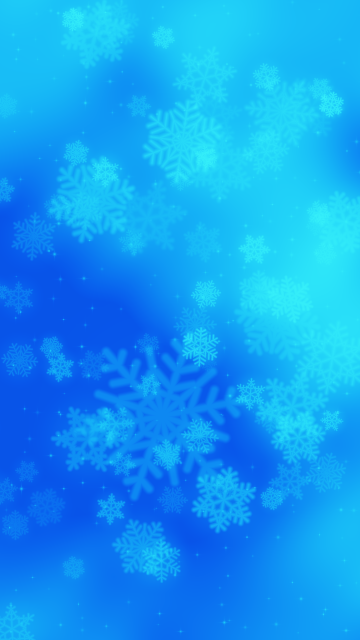
Reproduce this background procedurally as a WebGL 1 fragment shader.

```glsl
precision highp float;

uniform vec2 u_resolution;

const float PI = 3.14159;

float hash(float n) {
  return fract(sin(n * 12.9898 + 4.137) * 43758.5);
}

float glow(vec2 p, vec2 center, float radius) {
  vec2 d = (p - center) / radius;
  return exp(-dot(d, d));
}

float segment(vec2 p, vec2 a, vec2 b) {
  vec2 ab = b - a;
  float h = clamp(dot(p - a, ab) / dot(ab, ab), 0.0, 1.0);
  return length(p - a - ab * h);
}

// Mirrors the plane into one of six sectors around the x axis
vec2 foldSixfold(vec2 p, float turn) {
  float sector = PI / 3.0;
  float a = mod(atan(p.y, p.x) + turn, sector) - 0.5 * sector;
  return length(p) * vec2(cos(a), abs(sin(a)));
}

// Distance to the lines of a crystal with unit arms
float crystal(vec2 q, float seed) {
  float d = segment(q, vec2(0.0), vec2(0.95, 0.0));
  float reach = mix(0.24, 0.42, hash(seed + 0.3));
  for (int k = 0; k < 3; k++) {
    float level = float(k);
    vec2 root = vec2(0.32 + 0.21 * level, 0.0);
    vec2 tip = root + reach * (1.0 - 0.2 * level) * vec2(0.5, 0.866);
    d = min(d, segment(q, root, tip));
  }
  float hexagon = abs(q.x - mix(0.14, 0.42, hash(seed + 0.5)));
  float star = abs(dot(q, vec2(0.5, 0.866)) - 0.38);
  float spoke = segment(q, vec2(0.0), vec2(0.65, 0.375));
  float kind = hash(seed + 0.7);
  d = min(d, kind > 0.55 ? star : hexagon);
  return kind < 0.35 ? min(d, spoke) : d;
}

// Coverage of one snowflake; halo sets the glow between its arms
float snowflake(vec2 p, float radius, float seed, float blur, float halo) {
  vec2 q = p / radius;
  if (dot(q, q) > 2.6) return 0.0;
  float d = crystal(foldSixfold(q, hash(seed) * PI), seed);
  float width = mix(0.03, 0.06, hash(seed + 0.9));
  float edge = max(blur, 1.0 / (u_resolution.y * radius));
  float lines = 1.0 - smoothstep(width - edge, width + edge, d);
  float haze = halo * (1.0 - smoothstep(0.1, 1.6, length(q)));
  return mix(haze, 1.0, lines);
}

// Small four-pointed glints, at most one per cell
float sparkles(vec2 p, float cell, float seed) {
  vec2 id = floor(p / cell);
  float n = dot(id, vec2(17.0, 59.0)) + seed;
  vec2 spot = 0.25 + 0.5 * vec2(hash(n), hash(n + 0.4));
  vec2 d = abs((fract(p / cell) - spot) * cell);
  float size = mix(0.0025, 0.0065, hash(n + 0.6));
  float core = exp(-dot(d, d) / (size * size * 0.15));
  float rays = exp(-(d.x + d.y) / (size * 0.5) - min(d.x, d.y) / 0.0009);
  float shown = step(0.5, hash(n + 0.8));
  return shown * mix(0.2, 0.8, hash(n + 0.2)) * max(core, rays);
}

// Soft light and shadow behind the snow
float backdrop(vec2 p) {
  vec2 w = p + 0.02 * sin(p.yx * vec2(13.0, 17.0) + vec2(0.8, 2.1));
  float tone = mix(0.20, 0.62, p.y);
  tone -= 0.50 * glow(w, vec2(0.05, 0.46), 0.18);
  tone -= 0.32 * glow(w, vec2(0.25, 0.43), 0.13);
  tone -= 0.42 * glow(w, vec2(0.28, 0.24), 0.17);
  tone -= 0.22 * glow(w, vec2(0.03, 0.25), 0.14);
  tone -= 0.38 * glow(w, vec2(0.0, 0.67), 0.10);
  tone -= 0.26 * glow(w, vec2(0.21, 0.85), 0.08);
  tone -= 0.34 * glow(w, vec2(0.56, 0.76), 0.07);
  tone += 0.30 * glow(w, vec2(0.45, 0.62), 0.19);
  tone += 0.30 * glow(w, vec2(0.56, 0.47), 0.13);
  tone += 0.40 * glow(w, vec2(0.56, 0.10), 0.17);
  tone += 0.22 * glow(w, vec2(0.10, 0.03), 0.15);
  tone += 0.14 * glow(w, vec2(0.10, 0.93), 0.12);
  tone += 0.12 * glow(w, vec2(0.36, 0.95), 0.12);
  tone += 0.04 * sin(w.x * 19.0 + 3.0 * sin(w.y * 9.0));
  tone += 0.03 * sin(w.y * 31.0 - w.x * 23.0 + 2.0 * sin(w.x * 15.0));
  return clamp(tone, 0.0, 1.0);
}

vec3 iceColor(float t) {
  float red = 0.03 + 0.06 * t + 0.14 * t * t * t * t;
  return vec3(red, mix(0.33, 0.96, t), 0.91 + 0.07 * sqrt(t));
}

void main() {
  vec2 p = gl_FragCoord.xy / u_resolution.y;
  float aspect = u_resolution.x / u_resolution.y;
  float tone = backdrop(p);

  // One broad, pale flake behind the rest
  float pale = snowflake(p - vec2(0.45 * aspect, 0.35), 0.14, 5.0, 0.03, 0.12);
  tone = mix(tone, 1.0, 0.32 * pale);

  // Scattered flakes, denser and brighter towards the upper right
  for (int i = 0; i < 76; i++) {
    float n = float(i) + 1.0;
    vec2 spot = fract(n * vec2(0.7549, 0.5698));
    spot += 0.14 * (vec2(hash(n + 0.15), hash(n + 0.65)) - 0.5);
    spot.y = mix(spot.y, 0.7, 0.25 * spot.x);
    float radius = mix(0.018, 0.07, pow(hash(n + 0.25), 2.6));
    float light = clamp(0.35 + 0.4 * spot.y + 0.25 * spot.x, 0.3, 1.0);
    float opacity = mix(0.25, 1.0, hash(n + 0.35)) * light;
    float blur = mix(0.04, 0.09, hash(n + 0.45));
    vec2 offset = p - spot * vec2(aspect, 1.0);
    tone = mix(tone, 1.0, opacity * snowflake(offset, radius, n, blur, 0.4));
  }

  float glints = max(sparkles(p, 0.037, 3.0), sparkles(p + 0.31, 0.053, 8.0));
  tone = mix(tone, 1.0, glints * 0.8);
  gl_FragColor = vec4(iceColor(tone), 1.0);
}
```
